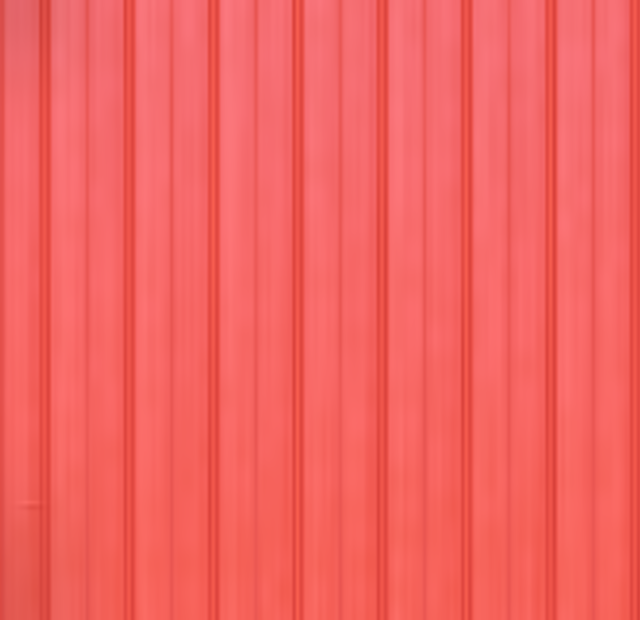
Reproduce this texture procedurally as a WebGL 2 fragment shader.

```glsl
#version 300 es
precision highp float;
uniform vec2 u_resolution;
out vec4 outColor;

#define PERIOD 0.1318
#define FIRST_GROOVE 0.0705
#define GROOVE_HALF 0.066
#define SEAM_WIDTH 0.026
#define STREAK_AMOUNT 0.035
#define BLOTCH_AMOUNT 0.022
#define PAINT_TOP vec3(0.965, 0.432, 0.452)
#define PAINT_MID vec3(0.975, 0.412, 0.408)
#define PAINT_LOW vec3(0.968, 0.385, 0.352)
#define GROOVE_COLOR vec3(0.925, 0.315, 0.280)
#define EDGE_COLOR vec3(0.840, 0.245, 0.220)
#define SEAM_COLOR vec3(0.905, 0.325, 0.310)

float hash(vec2 p) {
  return fract(sin(dot(p, vec2(127.1, 311.7))) * 43758.5453);
}

float noise(vec2 p) {
  vec2 i = floor(p), f = fract(p);
  f = f * f * (3.0 - 2.0 * f);
  return mix(mix(hash(i), hash(i + vec2(1, 0)), f.x),
             mix(hash(i + vec2(0, 1)), hash(i + vec2(1, 1)), f.x), f.y);
}

// Soft line: 1 at the centre, fading over the given width
float line(float d, float width) {
  return exp(-d * d / (width * width));
}

// Painted sheet: pink above, warmer below, with fine vertical streaks
vec3 paint(vec2 uv) {
  vec3 color = mix(PAINT_LOW, PAINT_MID, smoothstep(0.05, 0.55, uv.y));
  color = mix(color, PAINT_TOP, smoothstep(0.45, 0.95, uv.y));
  float streak = noise(uv * vec2(150.0, 4.0)) - 0.5;
  float blotch = noise(uv * vec2(34.0, 22.0) + 40.0) - 0.5;
  color += STREAK_AMOUNT * streak * vec3(0.6, 1.0, 1.0);
  return color + BLOTCH_AMOUNT * blotch * vec3(0.7, 0.8, 1.4);
}

void main() {
  vec2 uv = gl_FragCoord.xy / u_resolution;
  float cell = (uv.x - FIRST_GROOVE) / PERIOD + 0.5;
  float id = floor(cell);
  float d = fract(cell) - 0.5;
  float seamD = abs(d) - 0.5;
  float seamId = floor(cell + 0.5);
  vec3 color = paint(uv);

  // Rounded panels: pale beside the groove, redder toward the next one
  color += 0.018 * line(d - 0.19, 0.10) * vec3(0.3, 1.0, 1.0);
  color -= 0.030 * line(d + 0.13, 0.06) * vec3(0.5, 1.0, 1.2);

  // Faint seam halfway between grooves
  float seamWear = 0.55 + 0.4 * noise(vec2(seamId * 7.3, uv.y * 6.0));
  color = mix(color, SEAM_COLOR, seamWear * line(seamD, SEAM_WIDTH));
  color = mix(color, SEAM_COLOR, 0.22 * line(seamD, 3.0 * SEAM_WIDTH));

  // Groove: red-orange channel between two thin dark edges
  float channel = 1.0 - smoothstep(GROOVE_HALF * 0.75, GROOVE_HALF * 1.5, abs(d));
  color = mix(color, GROOVE_COLOR, 0.9 * channel);
  float wearLeft = 0.35 + 0.5 * noise(vec2(id * 5.1, uv.y * 5.0));
  float wearRight = 0.45 + 0.5 * noise(vec2(id * 9.7 + 3.0, uv.y * 5.0));
  color = mix(color, EDGE_COLOR, wearLeft * line(d + 0.048, 0.020));
  color = mix(color, EDGE_COLOR, wearRight * line(d - 0.036, 0.022));
  float glint = noise(vec2(id * 3.7 + 9.0, uv.y * 3.0));
  color += 0.05 * glint * line(d + 0.006, 0.018) * vec3(1.0, 1.0, 0.4);

  // Shallow dent low on the first panel
  float dent = line(uv.x - 0.048, 0.018);
  color += 0.04 * dent * (line(uv.y - 0.190, 0.003) - line(uv.y - 0.181, 0.004));

  // Shading toward the left border and its corners
  float side = 1.0 - smoothstep(0.0, 0.22, uv.x);
  float corner = smoothstep(0.35, 0.0, uv.y) + smoothstep(0.8, 1.0, uv.y);
  color *= 1.0 - 0.075 * side * corner;
  color = mix(color, EDGE_COLOR, 0.5 * line(uv.x, 0.005));

  outColor = vec4(clamp(color, 0.0, 1.0), 1.0);
}
```
